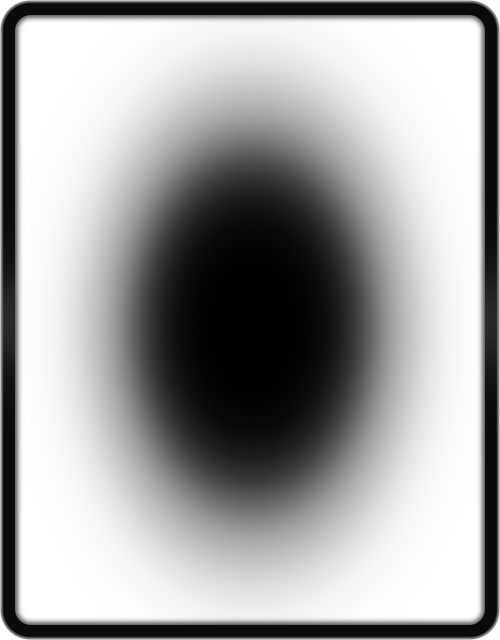
Give the GLSL for this background, as a Shadertoy shader.

```glsl
const vec3 PAPER = vec3(1.0);
const vec3 FRAME = vec3(0.035, 0.04, 0.038);
const vec3 RIM = vec3(0.52);

// Signed distance to a rounded box, negative inside
float roundedBox(vec2 p, vec2 halfSize, float radius) {
    vec2 q = abs(p) - halfSize + radius;
    return length(max(q, 0.0)) + min(max(q.x, q.y), 0.0) - radius;
}

// Coverage of a shape from its signed distance
float coverage(float dist, float softness) {
    return 1.0 - smoothstep(-softness, softness, dist);
}

// Soft oval shadow: half strength where the scaled radius is one
float ovalShadow(vec2 p, vec2 center, vec2 radii) {
    float r = length((p - center) / radii);
    float falloff = mix(4.6, 3.4, smoothstep(0.8, 1.3, r));
    return exp2(-pow(max(r, 0.0001), falloff));
}

// Dark border with a pale outer rim and a faint sheen at mid height
vec3 frameColor(vec2 p, float outerDist) {
    float sheen = 0.12 * exp(-pow(p.y / 0.085, 2.0));
    float rim = smoothstep(-0.0055, -0.001, outerDist);
    return mix(FRAME + sheen, RIM, rim);
}

void mainImage(out vec4 fragColor, in vec2 fragCoord) {
    float pixel = 1.0 / iResolution.y;
    vec2 halfCanvas = 0.5 * iResolution.xy * pixel;
    vec2 p = fragCoord * pixel - halfCanvas;

    float outerDist = roundedBox(p, halfCanvas - 0.0008, 0.046);
    float innerDist = roundedBox(p, halfCanvas - 0.0235, 0.025);

    // Oval on paper
    float shadow = ovalShadow(p, vec2(0.003, -0.0105), vec2(0.2, 0.297));
    vec3 panel = PAPER * (1.0 - shadow);

    // Inner edge shading
    panel *= 1.0 - 0.55 * exp(-pow(innerDist / 0.0065, 2.0));

    // Border around the panel, paper beyond its corners
    vec3 color = mix(frameColor(p, outerDist), panel, coverage(innerDist, 0.75 * pixel));
    color = mix(PAPER, color, coverage(outerDist, 0.75 * pixel));
    fragColor = vec4(color, 1.0);
}
```
